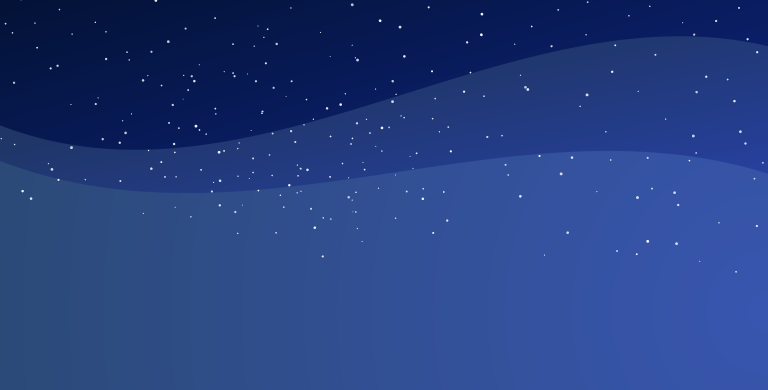
Write a Shadertoy shader that draws this background.

```glsl
// Starry night sky above two translucent blue waves.

#define FIELD_CELL 0.071
#define FIELD_DENSITY 0.70
#define CLUSTER_CELL 0.048
#define CLUSTER_DENSITY 0.70
#define STAR_MIN 0.0013
#define STAR_MAX 0.0036
#define STAR_COLOR vec3(0.95, 0.97, 1.0)

// Three pseudo-random values in 0..1 for a grid cell
vec3 hash3(vec2 cell) {
    vec3 p = fract(cell.xyx * vec3(0.1031, 0.1030, 0.0973));
    p += dot(p, p.yxz + 33.33);
    return fract((p.xxy + p.yzz) * p.zyx);
}

// Cubic crest line: lowest at valleyX, highest one span to its right
float waveHeight(float x, float valleyX, float span, float valleyY, float rise) {
    float t = (x - valleyX) / span;
    return valleyY + rise * t * t * (3.0 - 2.0 * t);
}

// Coverage of the area below a crest line
float below(float y, float crest, float pixel) {
    return smoothstep(-0.7, 0.7, (crest - y) / pixel);
}

// Wide star field that thins out towards a floor sloping down to the right
float fieldDensity(vec2 uv) {
    float lowest = mix(0.33, 0.20, uv.x);
    return FIELD_DENSITY * smoothstep(lowest, lowest + 0.24, uv.y);
}

// Extra faint stars left of the centre
float clusterDensity(vec2 uv) {
    vec2 offset = (uv - vec2(0.36, 0.64)) / vec2(0.23, 0.30);
    return CLUSTER_DENSITY * (1.0 - smoothstep(0.5, 1.1, length(offset)));
}

// One layer of jittered round stars; p is in canvas heights
float starLayer(vec2 p, float aspect, float cellSize, float sizeScale, bool cluster, float pixel) {
    vec2 home = floor(p / cellSize);
    float light = 0.0;
    for (int j = -1; j <= 1; j++) {
        for (int i = -1; i <= 1; i++) {
            vec2 cell = home + vec2(i, j);
            vec2 seed = cell + (cluster ? 71.0 : 13.0);
            vec3 place = hash3(seed);
            vec3 look = hash3(seed + 137.0);
            vec2 center = (cell + place.xy) * cellSize;
            vec2 uv = center / vec2(aspect, 1.0);
            float density = cluster ? clusterDensity(uv) : fieldDensity(uv);
            float radius = sizeScale * mix(STAR_MIN, STAR_MAX, look.x);
            float disc = clamp(0.5 + (radius - distance(p, center)) / pixel, 0.0, 1.0);
            light = max(light, disc * step(place.z, density) * mix(0.75, 1.0, look.y));
        }
    }
    return light;
}

void mainImage(out vec4 fragColor, in vec2 fragCoord) {
    vec2 uv = fragCoord / iResolution.xy;
    float aspect = iResolution.x / iResolution.y;
    float pixel = 1.0 / iResolution.y;
    float depth = 1.0 - uv.y;

    // Night sky, darkest in the upper left corner
    float skyMix = clamp(0.75 * uv.x + 1.3 * depth, 0.0, 1.0);
    vec3 color = mix(vec3(0.01, 0.07, 0.21), vec3(0.045, 0.125, 0.43), skyMix);

    // Far wave, turning bluer towards the lower right
    float farMix = clamp(0.87 * uv.x + 2.1 * (depth - 0.36), 0.0, 1.0);
    vec3 farColor = mix(vec3(0.12, 0.21, 0.40), vec3(0.15, 0.25, 0.61), farMix);
    float farCrest = waveHeight(uv.x, 0.176, 0.709, 0.616, 0.291);
    color = mix(color, farColor, below(uv.y, farCrest, pixel));

    // Near wave, with a broad glow from the right edge
    float nearMix = clamp(1.0 - length((uv - vec2(1.0, 0.2)) * vec2(1.0, 0.5)), 0.0, 1.0);
    vec3 nearColor = mix(vec3(0.17, 0.29, 0.47), vec3(0.22, 0.335, 0.69), nearMix);
    float nearCrest = waveHeight(uv.x, 0.243, 0.549, 0.505, 0.108);
    color = mix(color, nearColor, below(uv.y, nearCrest, pixel));

    // Stars shine in front of the waves
    vec2 p = uv * vec2(aspect, 1.0);
    float stars = starLayer(p, aspect, FIELD_CELL, 1.0, false, pixel);
    stars = max(stars, starLayer(p, aspect, CLUSTER_CELL, 0.7, true, pixel));
    fragColor = vec4(mix(color, STAR_COLOR, stars), 1.0);
}
```
